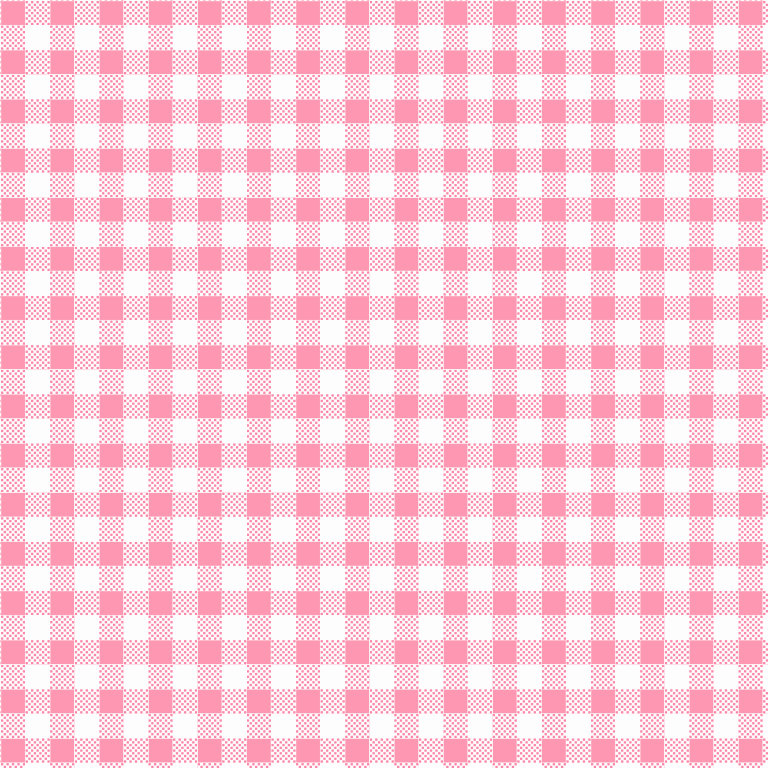
Reproduce this pattern procedurally as a Shadertoy shader.

```glsl
const float REPEATS = 15.62;            // gingham repeats across the canvas
const vec2  ORIGIN = vec2(0.001);       // first square, from the upper left
const float DOTS_PER_CELL = 9.0;        // checker columns in a dotted cell
const float DOT_SIZE = 0.85;            // dot side, in checker columns
const float SQUARE_SIZE = 0.968;        // solid side, in half repeats
const vec3  PAPER = vec3(0.992, 0.994, 0.994);
const vec3  SOLID_PINK = vec3(0.995, 0.597, 0.698);
const vec3  DOT_PINK = vec3(0.985, 0.525, 0.655);

// Smoothed coverage of a bar, per axis, at the given distance from its centre
vec2 barCoverage(vec2 dist, float size, float pixel) {
    return clamp((0.5 * size - dist) / pixel + 0.5, 0.0, 1.0);
}

// Distance to the nearest bar centre, with bars two columns apart
vec2 barDistance(vec2 p, float centre) {
    return abs(mod(p - centre + 1.0, 2.0) - 1.0);
}

// Checkerboard of small squares, as two interleaved square lattices
float dotCoverage(vec2 p, float pixel) {
    vec2 even = barCoverage(barDistance(p, 0.5), DOT_SIZE, pixel);
    vec2 odd = barCoverage(barDistance(p, 1.5), DOT_SIZE, pixel);
    return min(even.x * even.y + odd.x * odd.y, 1.0);
}

void mainImage(out vec4 fragColor, in vec2 fragCoord) {
    // Canvas units measured from the upper left
    vec2 p = vec2(fragCoord.x, iResolution.y - fragCoord.y) / iResolution.y;
    vec2 halfRepeats = (p - ORIGIN) * REPEATS * 2.0;
    float pixel = REPEATS * 2.0 / iResolution.y;

    vec2 local = fract(halfRepeats);
    vec2 inBand = 1.0 - mod(floor(halfRepeats), 2.0);

    // Solid where both bands cross, dotted where only one passes
    vec2 square = barCoverage(abs(local - 0.5), SQUARE_SIZE, pixel);
    float solid = inBand.x * inBand.y * square.x * square.y;
    float dotted = abs(inBand.x - inBand.y)
                 * dotCoverage(local * DOTS_PER_CELL, pixel * DOTS_PER_CELL);

    vec3 color = mix(PAPER, SOLID_PINK, solid);
    color = mix(color, DOT_PINK, dotted);
    fragColor = vec4(color, 1.0);
}
```
